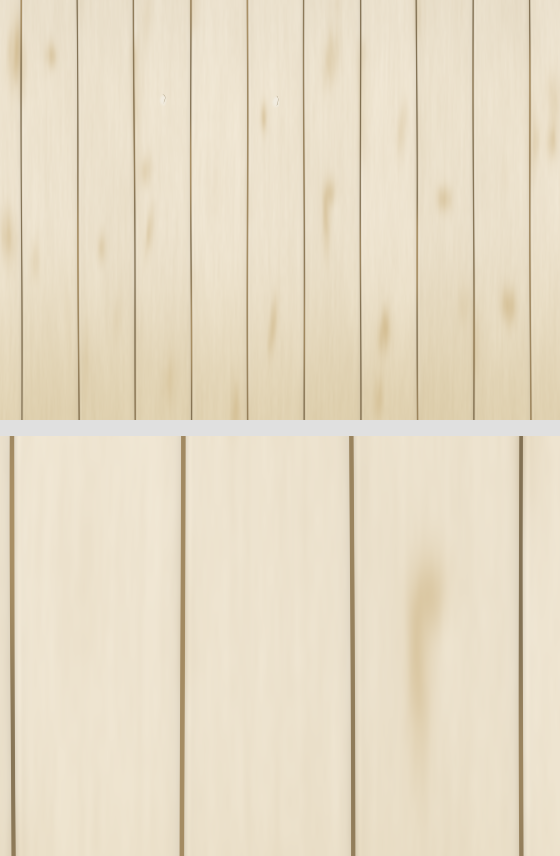
Top: the whole. Bottom: its middle third, enlarged.
Reproduce this texture procedurally as a WebGL 1 fragment shader.

```glsl
precision highp float;
uniform vec2 u_resolution;

#define PLANK_WIDTH 0.1009
#define FIRST_SEAM 0.0384
#define SEAM_HALF_WIDTH 0.0013
#define SEAM_LEAN 0.0042
#define STAINS_PER_PLANK 4
#define STAIN_STRENGTH 0.62
#define GRAIN_STRENGTH 0.016
#define CHIP_CHANCE 0.2

const vec3 CREAM = vec3(0.928, 0.888, 0.808);
const vec3 SAND = vec3(0.870, 0.810, 0.675);
const vec3 STAIN = vec3(0.775, 0.660, 0.440);
const vec3 SEAM_DARK = vec3(0.47, 0.40, 0.28);
const vec3 SEAM_TAN = vec3(0.64, 0.53, 0.35);
const vec3 CHIP_PALE = vec3(0.95, 0.94, 0.91);
const vec3 CHIP_SHADE = vec3(0.73, 0.68, 0.58);

float hash(vec2 p) {
  return fract(sin(dot(p, vec2(127.1, 311.7))) * 43758.55);
}

float noise(vec2 p) {
  vec2 i = floor(p);
  vec2 f = fract(p);
  f = f * f * (3.0 - 2.0 * f);
  return mix(mix(hash(i), hash(i + vec2(1.0, 0.0)), f.x),
             mix(hash(i + vec2(0.0, 1.0)), hash(i + vec2(1.0, 1.0)), f.x), f.y);
}

// Each seam leans and bends slightly on its own
float seamOffset(float seam, float y) {
  float lean = SEAM_LEAN * hash(vec2(seam, 4.0)) * (0.5 - y);
  return lean + 0.0005 * sin(y * 7.0 + seam * 2.3);
}

// Soft upright stains scattered over one plank
float plankStains(float plank, vec2 local) {
  float amount = 0.0;
  for (int i = 0; i < STAINS_PER_PLANK; i++) {
    vec2 seed = vec2(plank + 20.0, float(i) * 3.7 + 1.0);
    vec2 center = vec2(mix(0.08, 0.92, hash(seed)), hash(seed + 11.3));
    vec2 size = vec2(mix(0.06, 0.13, hash(seed + 23.1)),
                     mix(0.030, 0.085, hash(seed + 37.9)));
    vec2 q = local - center;
    q.x -= q.y * (hash(seed + 53.0) - 0.3);
    q /= size;
    float strength = hash(seed + 71.7);
    amount += exp(-dot(q, q)) * strength * strength;
  }
  return amount;
}

// Small curved flake: x is its pale body, y its shaded rim
vec2 chip(float plank, vec2 local) {
  vec2 seed = vec2(plank, 91.0);
  float present = step(hash(seed), CHIP_CHANCE);
  vec2 center = vec2(0.5, mix(0.62, 0.88, hash(seed + 5.0)));
  vec2 q = (local - center) * vec2(PLANK_WIDTH, 0.75);
  q += 0.005 * (vec2(noise(local * vec2(14.0, 90.0)),
                     noise(local * vec2(17.0, 80.0) + 9.0)) - 0.5);
  float body = 1.0 - smoothstep(0.003, 0.009, length(q * vec2(1.0, 0.75)));
  float arc = abs(length(q + vec2(0.006, -0.003)) - 0.010);
  float rim = (1.0 - smoothstep(0.0003, 0.0016, arc)) * smoothstep(-0.001, 0.004, q.x);
  return present * vec2(body, rim);
}

void main() {
  vec2 p = gl_FragCoord.xy / u_resolution;
  float pixel = 1.0 / u_resolution.x;

  // Nearest seam and the plank beside it
  float across = (p.x - FIRST_SEAM) / PLANK_WIDTH;
  float seam = floor(across + 0.5);
  float d = p.x - FIRST_SEAM - seam * PLANK_WIDTH - seamOffset(seam, p.y);
  float plank = seam - step(d, 0.0);
  vec2 local = vec2(across - plank, p.y);

  // Wood tone: warmer and darker toward the bottom
  float shade = smoothstep(-0.12, 0.52, p.y + 0.06 * (noise(vec2(plank * 5.0, p.y * 3.0)) - 0.5));
  vec3 color = mix(SAND, CREAM, shade);
  color -= 0.012 * smoothstep(0.75, 1.0, p.y);
  color += (hash(vec2(plank, 17.0)) - 0.5) * vec3(0.014, 0.016, 0.022);

  // Long fibres and fine speckle
  vec2 g = p + vec2(0.006 * noise(vec2(plank * 9.0, p.y * 4.0)), plank * 3.1);
  float fibres = noise(g * vec2(230.0, 9.0)) + 0.6 * noise(g * vec2(420.0, 45.0)) - 0.8;
  float clouds = noise(g * vec2(35.0, 5.0)) - 0.5;
  color += GRAIN_STRENGTH * (fibres + clouds) * vec3(0.8, 1.0, 1.35);

  // Stains broken into streaks, plus grime beside the seams
  float streaks = 0.55 + 0.65 * noise(g * vec2(150.0, 14.0));
  float stain = plankStains(plank, local) * streaks;
  float grime = smoothstep(0.50, 0.90, noise(vec2(seam * 7.3, p.y * 6.0)));
  float reach = mix(0.003, 0.007, step(0.0, d));
  stain += 0.6 * grime * exp(-abs(d) / reach) * streaks;
  color = mix(color, STAIN, STAIN_STRENGTH * min(stain, 1.0));

  vec2 flake = chip(plank, local);
  color = mix(color, CHIP_PALE, 0.6 * flake.x);
  color = mix(color, CHIP_SHADE, 0.75 * flake.y);

  // Seam groove with a soft shadow and a pale right bevel
  color *= 1.0 - 0.10 * exp(-abs(d) / 0.0028);
  color += 0.025 * exp(-pow((d - 0.0040) / 0.0014, 2.0));
  float wear = noise(vec2(seam * 3.7, p.y * 5.0));
  float halfWidth = SEAM_HALF_WIDTH * mix(0.8, 1.15, wear);
  float groove = 1.0 - smoothstep(halfWidth - 0.6 * pixel, halfWidth + 0.6 * pixel, abs(d));
  vec3 seamColor = mix(SEAM_DARK, SEAM_TAN, smoothstep(0.25, 0.9, wear));
  color = mix(color, seamColor, 0.88 * groove);

  gl_FragColor = vec4(clamp(color, 0.0, 1.0), 1.0);
}
```
